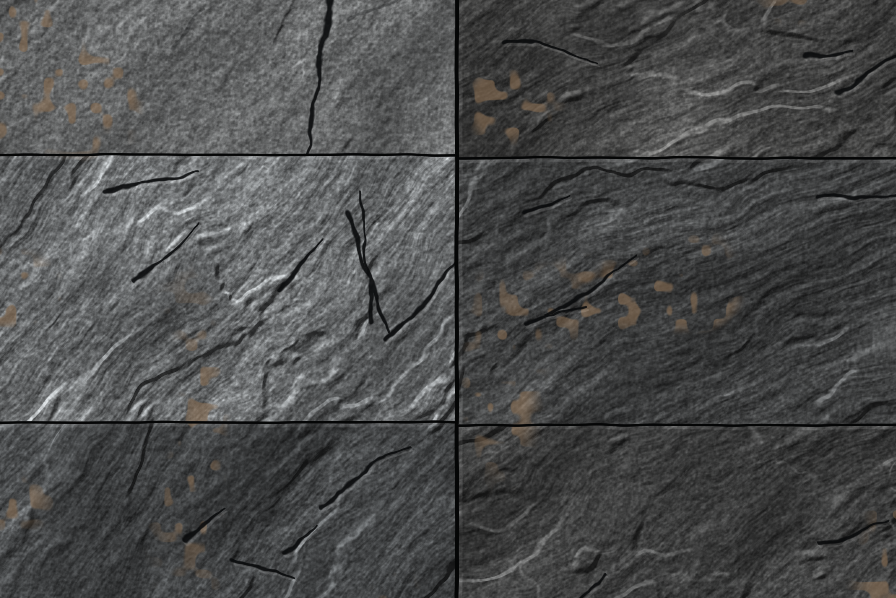
Write a Shadertoy shader that draws this texture.

```glsl
// Cleft slate slabs in two columns and three rows, with ledges, cracks and pale veins.

float hash(vec2 p) {
    vec3 q = fract(p.xyx * 0.1031);
    q += dot(q, q.yzx + 33.33);
    return fract((q.x + q.y) * q.z);
}

float noise(vec2 p) {
    vec2 i = floor(p), f = fract(p);
    f *= f * (3.0 - 2.0 * f);
    return mix(mix(hash(i), hash(i + vec2(1, 0)), f.x),
               mix(hash(i + vec2(0, 1)), hash(i + vec2(1, 1)), f.x), f.y);
}

float fbm(vec2 p) {
    float sum = 0.0, amp = 0.5;
    for (int i = 0; i < 5; i++) {
        sum += amp * noise(p);
        p = mat2(0.8, 0.6, -0.6, 0.8) * p * 2.03 + 17.3;
        amp *= 0.5;
    }
    return sum;
}

// Slab coordinates turned along the cleavage and bent a little
vec2 cleave(vec2 p, float angle, float seed) {
    float c = cos(angle), s = sin(angle);
    vec2 q = mat2(c, -s, s, c) * p + seed;
    return q + 0.16 * (vec2(noise(q * 3.0), fbm(q * 2.5 + 9.0)) - 0.5);
}

// Surface height: broken ledges, fine cleavage lines and grain
float slateHeight(vec2 p, float angle, float seed, float rough) {
    vec2 q = cleave(p, angle, seed);
    float plates = fbm(q * vec2(2.2, 5.0));
    float level = plates * 6.0;
    float ledge = (floor(level) + smoothstep(0.82, 1.0, fract(level))) / 6.0;
    float broken = smoothstep(0.3, 0.65, noise(p * 6.0 + seed));
    return rough * (mix(plates, ledge, broken) * 0.045 + fbm(q * vec2(11, 60)) * 0.007)
         + fbm(p * 75.0 + seed) * 0.004;
}

// Jagged crack from a to b, thinning towards its end
float crack(vec2 p, vec2 a, vec2 b, float width) {
    p += 0.05 * (vec2(fbm(p * 8.0), fbm(p * 8.0 + 40.0)) - 0.48);
    vec2 ab = b - a;
    float t = clamp(dot(p - a, ab) / dot(ab, ab), 0.0, 1.0);
    float w = width * (1.0 - 0.75 * t) * (0.5 + noise(p * 60.0));
    return 1.0 - smoothstep(w * 0.5, w + 1.0 / iResolution.y, length(p - a - ab * t));
}

void mainImage(out vec4 fragColor, in vec2 fragCoord) {
    vec2 p = fragCoord / iResolution.y;
    float px = 1.0 / iResolution.y;

    // Slab grid; the right column sits slightly lower
    float column = step(0.764, p.x);
    float rowPos = (p.y - 0.294 + 0.005 * column) / 0.447;
    vec2 id = vec2(column, floor(rowPos));
    float seed = 20.0 * hash(id + 5.0);
    float pale = (1.0 - id.x) * step(0.0, id.y);
    float smoothSlab = pale * step(1.0, id.y);
    float angle = mix(0.85, 0.25, hash(id + 31.0) * (1.0 - pale));
    float rough = 1.0 - 0.7 * smoothSlab;

    // Raking light over the relief
    vec2 toLight = vec2(-0.0018, 0.0024);
    float slope = (slateHeight(p, angle, seed, rough)
                 - slateHeight(p + toLight, angle, seed, rough)) / 0.003;
    vec2 q = cleave(p, angle, seed);
    float tone = mix(0.245, 0.385, pale) + 0.03 * (hash(id + 12.0) - 0.5);
    tone *= 0.58 + 0.85 * fbm(q * vec2(3, 9) + 4.0);
    tone *= 1.0 + clamp(slope * 0.85, -0.6, 0.75);
    tone *= 0.8 + 0.4 * noise(p * 230.0);

    // Pale bloom and thin mineral veins
    float bloom = smoothstep(0.55, 0.75, fbm(p * 4.5 + seed * 3.0));
    tone += 0.13 * bloom * fbm(p * 50.0);
    float vein = 1.0 - smoothstep(0.0, 0.014, abs(fbm(q * vec2(3, 5) + 60.0) - 0.5));
    tone += 0.15 * vein * smoothstep(0.5, 0.75, noise(p * 7.0 + seed)) * noise(p * 90.0);

    // Cool grey, a little warmer on some slabs, with rare rust flecks
    vec3 color = tone * mix(vec3(0.97, 1.0, 1.02), vec3(1.01, 1.0, 0.98), hash(id + 77.0));
    float rust = smoothstep(0.66, 0.8, noise(p * 50.0)) * smoothstep(0.72, 0.85, noise(p * 6.0 + 3.0));
    color = mix(color, vec3(0.52, 0.42, 0.32), 0.65 * rust);

    // Short scattered cracks, each with a lit lip
    vec2 center = vec2(mix(0.38, 1.13, id.x), 0.294 + 0.447 * (id.y + 0.5));
    float dark = 0.0, lip = 0.0;
    for (int i = 0; i < 4; i++) {
        vec2 k = id * 7.0 + float(i) * 13.0;
        vec2 a = center + (vec2(hash(k + 1.0), hash(k + 2.0)) - 0.5) * vec2(0.6, 0.36);
        float turn = mix(-0.3, 1.0, hash(k + 3.0));
        vec2 b = a + vec2(cos(turn), sin(turn)) * mix(0.07, 0.22, hash(k + 4.0));
        dark = max(dark, rough * crack(p, a, b, 0.004));
        lip = max(lip, rough * crack(p + vec2(-0.003, 0.005), a, b, 0.004));
    }

    // Long steep cracks in the pale slabs
    dark = max(dark, smoothSlab * crack(p, vec2(0.558, 1.02), vec2(0.515, 0.72), 0.006));
    float middle = pale - smoothSlab;
    dark = max(dark, middle * crack(p, vec2(0.586, 0.65), vec2(0.66, 0.44), 0.006));
    dark = max(dark, middle * crack(p, vec2(0.63, 0.46), vec2(0.61, 0.69), 0.005));
    color += 0.09 * lip;
    color = mix(color, vec3(0.035, 0.04, 0.045), 0.9 * dark);

    // Chipped bright arrises and dark open joints
    float across = p.x - 0.764 + 0.002 * (noise(p * 25.0) - 0.5);
    float down = (rowPos - floor(rowPos + 0.5)) * 0.447 + 0.003 * (noise(p * 22.0) - 0.5);
    float arris = max(smoothstep(0.007, 0.004, abs(across - 0.004)),
                      smoothstep(0.006, 0.003, abs(down + 0.003)));
    color += 0.12 * arris * noise(p * 40.0);
    float joint = max(1.0 - smoothstep(0.0025, 0.0025 + px, abs(across)),
                      1.0 - smoothstep(0.0012, 0.0012 + px, abs(down)));
    color = mix(color, vec3(0.02, 0.022, 0.025), joint);

    fragColor = vec4(clamp(color, 0.0, 1.0), 1.0);
}
```
